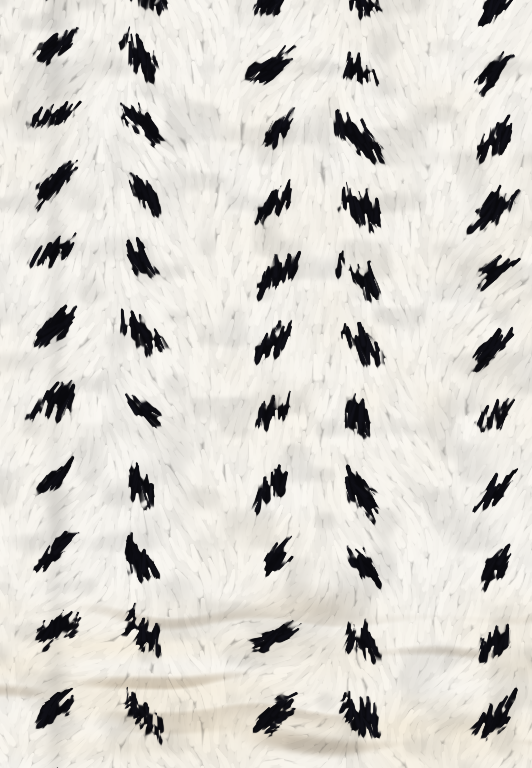
A Shadertoy shader for this pattern:

```glsl
// Shaggy cream wool rug with columns of ragged dark dashes, leaning in alternate directions.
#define TUFT_CELL 0.0105    // spacing of the yarn tufts
#define TUFT_LENGTH 0.024
#define TUFT_RADIUS 0.0078
#define PAIR_PERIOD 0.2865  // distance between pairs of columns
#define PAIR_START 0.0716   // first column
#define PAIR_SPLIT 0.39     // second column of a pair, as part of the period
#define ROW_START 0.065     // lowest full row
#define ROW_PITCH 0.094
#define DASH_SIZE vec2(0.029, 0.0120)
#define BLEND 12.0          // crispness where tufts overlap
#define WOOL vec3(0.965, 0.957, 0.937)
#define INK vec3(0.045, 0.045, 0.065)

float hash(vec2 p) {
    return fract(sin(dot(p, vec2(127.1, 311.7))) * 43758.5453);
}

float noise(vec2 p) {
    vec2 i = floor(p), f = fract(p);
    f = f * f * (3.0 - 2.0 * f);
    return mix(mix(hash(i), hash(i + vec2(1, 0)), f.x),
               mix(hash(i + vec2(0, 1)), hash(i + vec2(1, 1)), f.x), f.y);
}

// Elliptical distance to the nearest dash; below one is inside.
float dashField(vec2 p) {
    // Columns come in pairs: rising dashes, then falling dashes.
    float u = (p.x - PAIR_START) / PAIR_PERIOD;
    float pairIndex = floor(u + 0.31);
    float falling = step(0.5 * PAIR_SPLIT, u - pairIndex);
    float dx = (u - pairIndex - falling * PAIR_SPLIT) * PAIR_PERIOD;

    // Rows sag to the right and tighten towards the top.
    float side = 0.645 - p.x;
    float w = p.y - side * side * (0.04 + 0.06 * p.y) - ROW_START;
    float row = w * (9.85 + 0.95 * w);
    float rowIndex = floor(row + 0.5);
    float dy = (row - rowIndex) * ROW_PITCH;

    // Each knot cluster differs a little in place, slope and size.
    vec2 id = vec2(pairIndex * 2.0 + falling, rowIndex) + 17.0;
    vec2 q = vec2(dx, dy) - 0.007 * (vec2(hash(id), hash(id + 5.3)) - 0.5);
    float angle = mix(0.72, -0.70, falling) + 0.4 * (hash(id + 9.1) - 0.5);
    float c = cos(angle), s = sin(angle);
    q = vec2(c * q.x + s * q.y, c * q.y - s * q.x);
    vec2 size = DASH_SIZE * (0.88 + 0.24 * vec2(hash(id + 2.7), hash(id + 7.9)));
    return length(q / size);
}

// Lean of the pile from vertical; it swings along with the columns.
float pileLean(vec2 p) {
    float swing = cos(6.2832 * (p.x - PAIR_START) / PAIR_PERIOD);
    return 0.5 * swing + 0.9 * (noise(p * 11.0) - 0.45);
}

// Uneven cream tint, with flattened bands near the lower edge.
vec3 woolColor(vec2 p, float flattened) {
    float cream = 0.35 * noise(p * 6.0 + 3.0) * noise(p * 23.0);
    cream += flattened * 0.6 * noise(vec2(p.x * 7.0, p.y * 38.0));
    return WOOL * mix(vec3(1.0), vec3(0.975, 0.94, 0.87), cream);
}

void mainImage(out vec4 fragColor, in vec2 fragCoord) {
    vec2 p = fragCoord / iResolution.y;
    vec2 cell = floor(p / TUFT_CELL);
    float flattened = 1.0 - smoothstep(0.16, 0.26, p.y);
    vec3 wool = woolColor(p, flattened);

    // Blend overlapping tufts, the highest one dominating.
    vec3 sum = vec3(0.0);
    float total = 0.0;
    for (int j = -2; j <= 2; j++) {
        for (int i = -2; i <= 2; i++) {
            vec2 id = cell + vec2(i, j);
            float h = hash(id + 41.0);
            float g = hash(id + 83.0);
            vec2 jitter = vec2(hash(id + 11.0), hash(id + 29.0)) - 0.5;
            vec2 center = (id + 0.5 + 0.8 * jitter) * TUFT_CELL;
            float dark = step(dashField(center), 0.68 + 0.55 * g);

            // A tapered strand leaning with the pile.
            float lean = pileLean(center) + 0.6 * (g - 0.5);
            lean += flattened * (1.0 - dark) * 1.6 * (noise(center * 16.0 + 50.0) - 0.2);
            vec2 along = vec2(sin(lean), cos(lean));
            vec2 q = p - center;
            float len = TUFT_LENGTH * (0.8 + 0.35 * h);
            float t = clamp(dot(q, along) / len + 0.5, 0.0, 1.0);
            float dist = length(q - along * len * (t - 0.5));
            float body = 1.0 - dist / (TUFT_RADIUS * mix(1.0, 0.42, t));

            float shade = mix(0.74, 1.0, smoothstep(-0.35, 0.45, body));
            shade *= 0.955 + 0.06 * h;
            vec3 ink = INK * (0.8 + 0.7 * h * smoothstep(0.3, 0.9, body));
            vec3 yarn = mix(wool * shade, ink, dark);
            float weight = exp(BLEND * (body + 0.5 * h + 0.15 * dark));
            sum += weight * yarn;
            total += weight;
        }
    }
    vec3 color = sum / total;

    // Soft hollows in the pile, a crease at the left and furrows below.
    float hollow = 0.07 * smoothstep(0.5, 0.9, noise(p * vec2(26.0, 34.0)));
    float crease = 0.06 * exp(-pow((p.x - PAIR_START) / 0.012, 2.0));
    float furrow = noise(vec2(p.x * 5.0, p.y * 46.0 + 1.5 * noise(p * 9.0)));
    furrow = 0.16 * flattened * smoothstep(0.62, 0.92, furrow);
    color *= 1.0 - hollow - crease - furrow * vec3(0.85, 1.0, 1.2);
    fragColor = vec4(clamp(color, 0.0, 1.0), 1.0);
}
```
